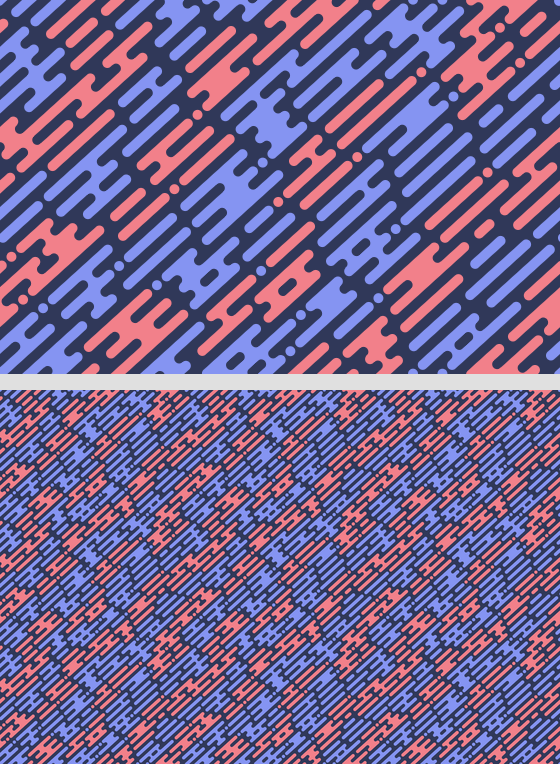
Top, the tile; bottom, the same tile 3 across and 3 down.
A WebGL 1 fragment shader for this pattern:

```glsl
precision highp float;

uniform vec2 u_resolution;

const float TAU = 6.2831853;
const float CELL = 4.21;    // length of one cell along a lane, in lane pitches
const float RADIUS = 0.25;  // half width of a stroke, in lane pitches
const vec3 NAVY = vec3(0.19, 0.22, 0.35);
const vec3 BLUE = vec3(0.52, 0.58, 0.95);
const vec3 PINK = vec3(0.95, 0.50, 0.54);

struct Stroke { float start; float end; float key; float blue; };

float hash(vec2 p) {
  return fract(sin(dot(p, vec2(12.9898, 78.233))) * 43758.5453);
}

// Index of a lane cell on the torus: the canvas holds 127 distinct cells.
float cellKey(float lane, float cell) {
  return floor(mod(19.0 * cell - 5.0 * lane + 0.5, 127.0));
}

// Jittered place where a lane is cut between two strokes.
float cutAt(float lane, float cell) {
  return cell + 0.66 * (hash(vec2(cellKey(lane, cell), 1.0)) - 0.5);
}

float cutStyle(float lane, float cell) {
  return hash(vec2(cellKey(lane, cell), 2.0));
}

// Half the gap at a cut; the wide gaps leave room for a dot.
float halfGap(float style) {
  return (style < 0.2 ? 0.66 : 0.3 + 0.3 * style) / CELL;
}

// 1 for blue, 0 for pink: wavy diagonal bands with some strays.
float blueness(float lane, float t, float stray) {
  vec2 uv = vec2(3.0 * lane + 14.0 * t, 19.0 * t - 5.0 * lane) / 127.0;
  float band = sin(TAU * (3.0 * uv.x - 2.0 * uv.y) + 1.4 * sin(TAU * (uv.x + uv.y)));
  band += 0.5 * sin(TAU * (4.0 * uv.x - 3.0 * uv.y) + 2.0);
  return step(-0.15, band + stray - 0.5);
}

float coverage(float dist, float pixel) {
  return clamp(0.5 - dist / pixel, 0.0, 1.0);
}

// Paints the stroke and dots of one lane around t and returns the stroke.
Stroke paintLane(inout vec3 color, float lane, float across, float t, float pixel) {
  float cell = floor(t);
  if (t < cutAt(lane, cell)) cell -= 1.0;
  else if (t >= cutAt(lane, cell + 1.0)) cell += 1.0;

  Stroke s;
  s.key = cellKey(lane, cell);
  s.start = cutAt(lane, cell) + halfGap(cutStyle(lane, cell));
  s.end = cutAt(lane, cell + 1.0) - halfGap(cutStyle(lane, cell + 1.0));
  s.blue = blueness(lane, 0.5 * (s.start + s.end), hash(vec2(s.key, 3.0)));

  float beyond = CELL * max(max(s.start - t, t - s.end), 0.0);
  float dist = length(vec2(beyond, across)) - RADIUS;
  color = mix(color, mix(PINK, BLUE, s.blue), coverage(dist, pixel));

  for (int n = 0; n < 2; n++) {
    float c = cell + float(n);
    if (cutStyle(lane, c) < 0.2) {
      float center = cutAt(lane, c);
      float blue = blueness(lane, center, hash(vec2(cellKey(lane, c), 4.0)));
      float dotDist = length(vec2(CELL * (t - center), across)) - RADIUS;
      color = mix(color, mix(PINK, BLUE, blue), coverage(dotDist, pixel));
    }
  }
  return s;
}

void main() {
  vec2 uv = gl_FragCoord.xy / u_resolution;
  float pixel = 28.3 / u_resolution.x;

  // Whole-number lattice: lanes across, cells along the diagonal.
  float x = 19.0 * uv.x - 14.0 * uv.y;
  float t = 5.0 * uv.x + 3.0 * uv.y;
  float lane = floor(x);
  float y = x - lane;

  vec3 color = NAVY;
  Stroke a = paintLane(color, lane, y, t, pixel);
  Stroke b = paintLane(color, lane + 1.0, y - 1.0, t, pixel);

  // Bridge between neighbours of one colour, with hollow round ends.
  float low = max(a.start, b.start);
  float room = CELL * (min(a.end, b.end) - low);
  vec2 pair = vec2(a.key, b.key);
  if (a.blue == b.blue && room > 0.8 && hash(pair + 0.3) < 0.55) {
    float size = hash(pair + 0.7);
    float span = min(room, 0.85 + 2.6 * size * size);
    float middle = 0.5 * span + (room - span) * hash(pair + 0.5);
    float along = abs(CELL * (t - low) - middle);
    float side = y - 0.5;
    float dist = max(along - 0.5 * span, RADIUS - length(vec2(along - 0.5 * span, side)));
    // Long bridges enclose a small dark pill.
    if (span > 2.2)
      dist = max(dist, RADIUS - length(vec2(max(along - 0.3, 0.0), side)));
    color = mix(color, mix(PINK, BLUE, a.blue), coverage(dist, pixel));
  }

  gl_FragColor = vec4(color, 1.0);
}
```
